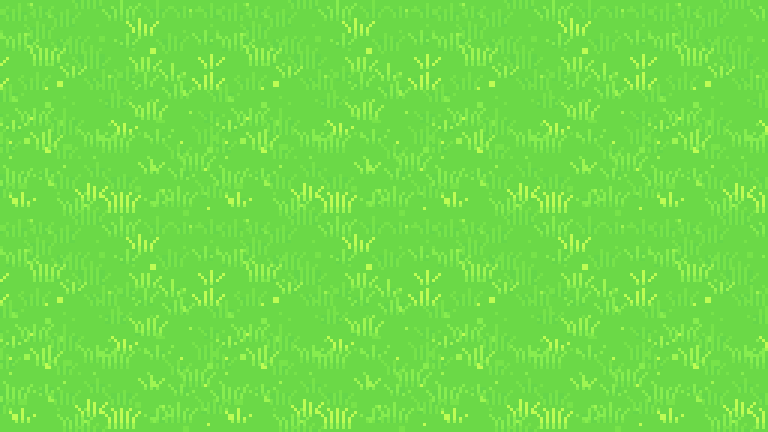
Give the GLSL for this texture, as a Shadertoy shader.

```glsl
// A pixel-art meadow: tufts of curved grass blades and loose specks on flat green.
// Tufts and specks sit in jittered cells of a coarse pixel grid; their hashes wrap,
// so the lawn repeats as a seamless square tile.

const float ROWS = 144.0;        // art pixels in the canvas height
const float TILE = 72.0;         // art pixels per repeat
const float TUFT_CELL = 9.0;
const float SPECK_CELL = 6.0;
const float TUFT_CHANCE = 0.92;
const float SPECK_CHANCE = 0.48;
const int MAX_BLADES = 5;
const float SHORTEST = 4.5;      // blade heights in art pixels
const float TALLEST = 8.5;
const float CURL = 2.2;          // outward bend of the outer blades

// Tones from the shade between blades up to the sunlit tips
const vec3 TONES[6] = vec3[6](
    vec3(0.40, 0.84, 0.29), vec3(0.42, 0.85, 0.28), vec3(0.47, 0.89, 0.29),
    vec3(0.53, 0.93, 0.31), vec3(0.62, 0.96, 0.32), vec3(0.74, 0.99, 0.33));
const int SHADE = 0;
const int GROUND = 1;
const int FAINT = 2;

// Four random values per cell
vec4 hash4(vec2 cell, float seed) {
    vec4 p = fract(vec4(cell.xyx, cell.y + seed) * vec4(0.1031, 0.1030, 0.0973, 0.1099)
                   + seed * 0.137);
    p += dot(p, p.wzxy + 33.33);
    return fract((p.xxyz + p.yzzw) * p.zywx);
}

// Faint tones are common, vivid ones rare
int pickTone(float r) {
    return FAINT + int(r > 0.40) + int(r > 0.70) + int(r > 0.87);
}

// Tone of one tuft at p, measured from the middle of its foot
int tuftTone(vec2 p, vec2 cell, vec4 rnd) {
    float size = rnd.z;
    float blades = floor(mix(3.0, 5.99, size));
    float height = mix(SHORTEST, TALLEST, size);
    int tone = pickTone(rnd.w);
    int result = GROUND;

    // Shade in the gaps near the foot
    if (abs(p.x) < blades && p.y >= 0.0 && p.y < height * 0.5) result = SHADE;

    for (int i = 0; i < MAX_BLADES; i++) {
        float b = float(i);
        if (b >= blades) break;
        float root = 2.0 * b - (blades - 1.0);
        float side = root / (blades - 1.0);
        vec4 vary = hash4(cell, 20.0 + b);
        float top = floor(height * mix(0.65, 1.08, vary.x) * (1.0 - 0.2 * abs(side)) + 0.5);
        float foot = floor(abs(side) * 1.5 * vary.y);
        float t = (p.y + 1.0) / top;
        float bend = sign(side) * floor(abs(side) * CURL * t * t);
        if (p.y >= foot && p.y < top && abs(p.x - root - bend) < 0.5) {
            int lit = t < 0.36 ? tone - 1 : tone;
            result = max(result, max(lit, FAINT));
        }
    }
    return result;
}

// Strongest tone of the tufts that can reach this art pixel
int grassTone(vec2 pixel) {
    vec2 home = floor(pixel / TUFT_CELL);
    int blade = GROUND;
    bool shaded = false;
    for (int y = -1; y <= 0; y++) {
        for (int x = -1; x <= 1; x++) {
            vec2 cell = home + vec2(x, y);
            vec2 id = mod(cell, TILE / TUFT_CELL);
            vec4 rnd = hash4(id, 3.0);
            if (hash4(id, 11.0).x > TUFT_CHANCE) continue;
            vec2 stagger = vec2(0.0, 3.0 * mod(cell.x, 2.0));
            vec2 foot = cell * TUFT_CELL + floor(rnd.xy * vec2(6.0, 4.0) + vec2(2.0, 0.0)) + stagger;
            int tone = tuftTone(pixel - foot, id, rnd);
            shaded = shaded || tone == SHADE;
            blade = max(blade, tone);
        }
    }
    return blade == GROUND && shaded ? SHADE : blade;
}

// Loose square specks, one or two art pixels wide
int speckTone(vec2 pixel) {
    vec2 cell = floor(pixel / SPECK_CELL);
    vec2 id = mod(cell, TILE / SPECK_CELL);
    vec4 rnd = hash4(id, 41.0);
    vec4 look = hash4(id, 57.0);
    vec2 p = pixel - cell * SPECK_CELL - floor(rnd.xy * 5.0);
    float width = look.x > 0.65 ? 2.0 : 1.0;
    bool inside = all(greaterThanEqual(p, vec2(0.0))) && all(lessThan(p, vec2(width)));
    return inside && rnd.z < SPECK_CHANCE ? pickTone(look.y) : GROUND;
}

void mainImage(out vec4 fragColor, in vec2 fragCoord) {
    vec2 pixel = floor(fragCoord / iResolution.y * ROWS);
    int tone = grassTone(pixel);
    int speck = speckTone(pixel);
    if (tone <= GROUND && speck > GROUND) tone = speck;
    fragColor = vec4(TONES[tone], 1.0);
}
```
